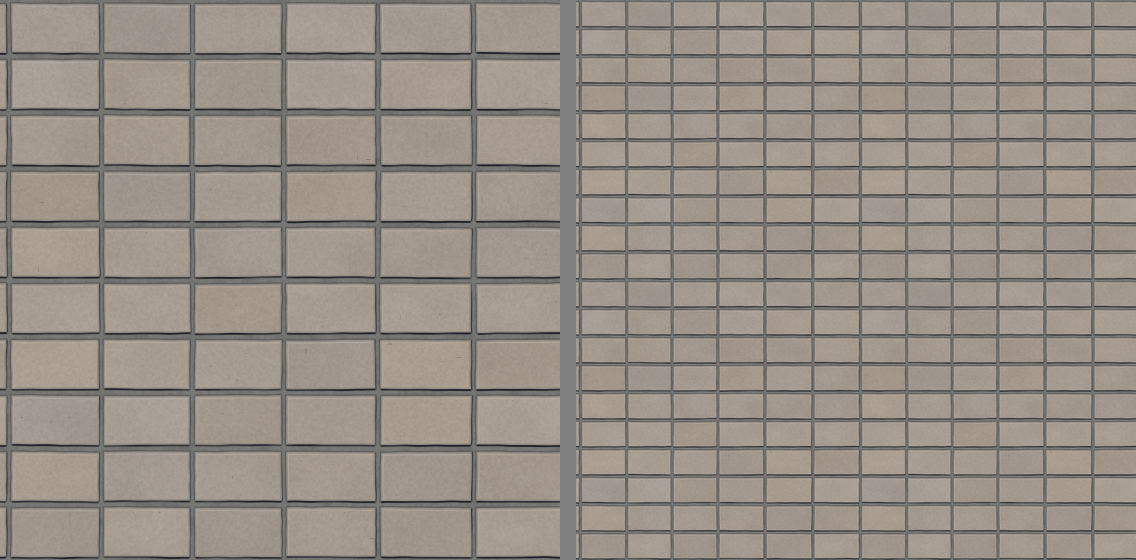
Left: one tile. Right: repeated 2 by 2.
Give the GLSL for this texture, as a Shadertoy shader.

```glsl
// Stacked wall of beige ceramic tiles, 6 across and 10 down, with recessed grey grout.
// Each grid cell holds one slightly crooked box; its distance field gives the tile mask,
// the bevel and the shadow under the lower edge. All noise wraps on the unit square.

const vec2 GRID = vec2(6.0, 10.0);
const float TAU = 6.283185;

const vec3 GLAZE = vec3(0.645, 0.603, 0.562);
const vec3 BEVEL = vec3(0.555, 0.530, 0.498);
const vec3 GLINT = vec3(0.710, 0.675, 0.630);
const vec3 GROUT = vec3(0.465, 0.468, 0.458);
const vec3 GROUT_DARK = vec3(0.340, 0.345, 0.345);
const vec3 SHADOW = vec3(0.115, 0.125, 0.155);

float hash(vec2 cell, float seed) {
    vec3 p = fract(vec3(cell.xyx + seed * 7.31) * vec3(0.1031, 0.1030, 0.0973));
    p += dot(p, p.yzx + 33.33);
    return fract((p.x + p.y) * p.z);
}

// Value noise with a whole number of lattice cells across the canvas
float noise(vec2 uv, vec2 period, float seed) {
    vec2 p = uv * period, i = floor(p), f = p - i;
    f = f * f * (3.0 - 2.0 * f);
    vec2 a = mod(i, period), b = mod(i + 1.0, period);
    return mix(mix(hash(a, seed), hash(vec2(b.x, a.y), seed), f.x),
               mix(hash(vec2(a.x, b.y), seed), hash(b, seed), f.x), f.y);
}

float signedHash(vec2 cell, float seed) {
    return hash(cell, seed) * 2.0 - 1.0;
}

float boxDistance(vec2 p, vec2 low, vec2 high, float radius) {
    vec2 d = abs(p - 0.5 * (low + high)) - 0.5 * (high - low) + radius;
    return length(max(d, 0.0)) + min(max(d.x, d.y), 0.0) - radius;
}

// Soft line of given half width around zero
float band(float d, float halfWidth, float soft) {
    return 1.0 - smoothstep(halfWidth - soft, halfWidth + soft, abs(d));
}

vec3 glazeColor(vec2 uv, vec2 id) {
    float tone = 0.020 * signedHash(id, 1.0);
    float cloud = noise(uv, vec2(14.0, 20.0), 2.0) - 0.5;
    float grain = noise(uv, vec2(240.0), 3.0) + noise(uv, vec2(400.0), 4.0) - 1.0;
    vec3 color = GLAZE + tone + 0.028 * cloud + 0.026 * grain;
    color += vec3(0.006, 0.0, -0.012) * signedHash(id, 5.0);
    float speck = smoothstep(0.965, 1.0, noise(uv, vec2(130.0), 6.0));
    return color - 0.09 * speck;
}

vec3 groutColor(vec2 uv, float d) {
    float stain = noise(uv, vec2(36.0, 60.0), 7.0);
    float grit = noise(uv, vec2(300.0), 8.0) - 0.5;
    float light = smoothstep(0.0, 0.0042, d) * (0.7 + 0.6 * stain);
    return mix(GROUT_DARK, GROUT, clamp(light, 0.0, 1.0)) + 0.04 * grit;
}

void mainImage(out vec4 fragColor, in vec2 fragCoord) {
    vec2 uv = fragCoord / iResolution.xy;
    float soft = max(0.0010, 0.7 / min(iResolution.x, iResolution.y));

    // Grid with slightly uneven column widths
    vec2 shift = vec2(0.0113 + 0.0046 * cos(TAU * (uv.x - 0.05)), -0.0013);
    vec2 q = (uv - shift) * GRID;
    vec2 id = mod(floor(q), GRID), f = fract(q);
    vec2 size = 1.0 / GRID, p = f * size;

    // Crooked tile edges: placement, tilt and fine wobble
    vec2 place = vec2(signedHash(id, 9.0), signedHash(id, 10.0)) * vec2(0.0006, 0.0005);
    vec2 tilt = vec2(signedHash(id, 11.0), signedHash(id, 12.0)) * (f.yx - 0.5) * 0.0016;
    vec2 wobble = vec2(noise(uv, vec2(12.0, 60.0), 13.0),
                       noise(uv, vec2(36.0, 20.0), 14.0)) - 0.5;
    vec2 bend = place + tilt + 0.0012 * wobble;
    vec2 low = vec2(0.0046, 0.0070) + bend;
    vec2 high = size - vec2(0.0046, 0.0056) + bend;
    float d = boxDistance(p, low, high, 0.0012);

    // Grout, with shadows below the tile and along its right side
    vec3 color = groutColor(uv, d);
    float wear = noise(uv, vec2(24.0, 30.0), 15.0);
    float columnDepth = hash(vec2(id.x, 3.0), 16.0);
    float under = band(p.y - low.y + 0.0013, 0.0020, soft)
                * smoothstep(low.x - 0.001, low.x + 0.003, p.x)
                * (1.0 - smoothstep(high.x - 0.002, high.x + 0.002, p.x));
    float beside = band(p.x - high.x - 0.0010, 0.0013, soft)
                 * smoothstep(low.y - 0.002, low.y + 0.002, p.y)
                 * (1.0 - smoothstep(high.y - 0.002, high.y + 0.002, p.y));
    color = mix(color, SHADOW, under * clamp(0.35 + 0.65 * wear + 0.25 * columnDepth, 0.0, 1.0));
    color = mix(color, SHADOW, beside * wear * (0.25 + 0.55 * columnDepth));

    // Glazed face: dull bevel around the rim, pale glint inside the top and left rims
    vec3 face = glazeColor(uv, id);
    float rim = smoothstep(-0.0042, -0.0006, d);
    face = mix(face, BEVEL, 0.85 * rim);
    float glint = max(band(high.y - p.y - 0.0046, 0.0012, 0.0012),
                      0.8 * band(p.x - low.x - 0.0040, 0.0012, 0.0012));
    glint *= 1.0 - smoothstep(-0.0036, -0.0020, d);
    float shine = 0.25 + 0.6 * noise(uv, vec2(18.0, 30.0), 17.0);
    face = mix(face, GLINT, glint * shine);

    color = mix(face, color, smoothstep(-soft, soft, d));
    fragColor = vec4(clamp(color, 0.0, 1.0), 1.0);
}
```
